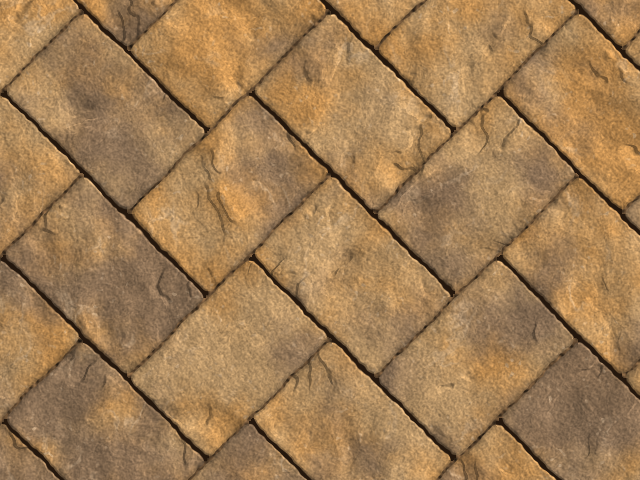
Give the GLSL for this texture, as a Shadertoy shader.

```glsl
// Split-faced stone pavers in a diagonal herringbone bond with narrow joints.
#define PAVER_LONG 0.365
#define PAVER_WIDE 0.242
#define BOND_ORIGIN vec2(0.004, 0.811)
#define JOINT_HALF vec2(0.0024, 0.0038)
#define CORNER_RADIUS 0.015
#define EDGE_WOBBLE 0.0055
#define EDGE_CHIPPING 0.0045
#define RELIEF 0.55
#define GRAIN 0.20
#define LIGHT_DIR vec2(0.29, 0.957)

const vec3 OCHRE  = vec3(0.725, 0.53, 0.305);
const vec3 SAND   = vec3(0.715, 0.575, 0.40);
const vec3 UMBER  = vec3(0.50, 0.405, 0.315);
const vec3 FLECK  = vec3(0.79, 0.68, 0.55);
const vec3 SHADOW = vec3(0.14, 0.09, 0.05);
const vec3 GRIT   = vec3(0.36, 0.27, 0.18);

vec2 hash2(vec2 p) {
    vec3 h = fract(p.xyx * vec3(0.1031, 0.1030, 0.0973));
    h += dot(h, h.yzx + 33.33);
    return fract((h.xx + h.yz) * h.zy);
}

float corner(vec2 cell, vec2 offset) {
    return dot(hash2(cell) * 2.0 - 1.0, offset);
}

// Gradient noise, roughly -0.7 to 0.7.
float noise(vec2 p) {
    vec2 i = floor(p), f = p - i, e = vec2(1, 0);
    vec2 w = f * f * f * (f * (f * 6.0 - 15.0) + 10.0);
    return mix(mix(corner(i, f), corner(i + e.xy, f - e.xy), w.x),
               mix(corner(i + e.yx, f - e.yx), corner(i + e.xx, f - e.xx), w.x), w.y);
}

float fbm(vec2 p) {
    float sum = 0.0, gain = 0.8;
    for (int i = 0; i < 5; i++) {
        sum += gain * noise(p);
        p = mat2(1.6, 1.2, -1.2, 1.6) * p + 7.3;
        gain *= 0.5;
    }
    return sum;
}

struct Paver {
    float dist;   // signed distance to the edge, negative inside
    vec2 local;   // position from the centre, along the bond axes
    vec2 normal;  // outward direction of the closest side
    vec2 seed;
};

// Each lattice cell holds one paver along x and one along y.
Paver nearestPaver(vec2 p) {
    vec2 home = floor(vec2((p.x + p.y) / PAVER_LONG, (p.x - p.y) / PAVER_WIDE) * 0.5);
    Paver best;
    best.dist = 1e3;
    for (int k = 0; k < 18; k++) {
        vec2 cell = home + vec2(k % 3, (k / 3) % 3) - 1.0;
        bool upright = k >= 9;
        vec2 size = vec2(PAVER_LONG, PAVER_WIDE);
        vec2 start = vec2(cell.x * size.x + cell.y * size.y, cell.x * size.x - cell.y * size.y);
        if (upright) {
            start.x += PAVER_LONG;
            size = size.yx;
        }
        vec2 local = p - start - 0.5 * size;
        vec2 q = abs(local) - 0.5 * size + JOINT_HALF + CORNER_RADIUS;
        float d = length(max(q, 0.0)) + min(max(q.x, q.y), 0.0) - CORNER_RADIUS;
        if (d < best.dist) {
            vec2 side = q.y > q.x ? vec2(0, 1) : vec2(1, 0);
            vec2 id = vec2(cell.x * 2.0 + float(upright), cell.y);
            best = Paver(d, local, side * sign(local), hash2(id + 17.0));
        }
    }
    return best;
}

// Height of the cleft face: gentle swells, a few broken ledges and fine pits.
float cleftHeight(vec2 p) {
    vec2 bent = p + 0.03 * vec2(noise(p * 9.0), noise(p * 9.0 + 20.0));
    float swell = noise(bent * vec2(5.0, 8.0)) + 0.3 * noise(bent * vec2(17.0, 24.0) + 3.0);
    float level = swell * 4.0 + 0.35 * noise(p * 45.0);
    float ledge = floor(level) + smoothstep(0.78, 1.0, fract(level));
    float broken = smoothstep(0.05, 0.4, noise(p * 9.0 + 31.0));
    return 0.020 * swell + 0.007 * ledge * broken
         + 0.0013 * noise(p * 75.0) + 0.0008 * noise(p * 160.0);
}

vec3 stoneColor(vec2 p, vec2 seed) {
    vec3 color = mix(OCHRE, SAND, smoothstep(-0.35, 0.35, fbm(p * 6.0 + 11.0) + (seed.y - 0.5) * 0.4));
    float stain = fbm(p * 5.0 + 53.0) * 1.2 + (seed.x - 0.5) * 0.8;
    color = mix(color, UMBER, smoothstep(-0.2, 0.5, stain) * 0.9);

    // Pale wandering veins and scattered flecks.
    float vein = 1.0 - smoothstep(0.0, 0.07, abs(fbm(p * vec2(6.0, 10.0) + 80.0)));
    color = mix(color, FLECK, 0.4 * vein * smoothstep(0.0, 0.4, noise(p * 11.0 + 9.0)));
    float fleck = smoothstep(0.2, 0.45, noise(p * 85.0 + 5.0)) * smoothstep(-0.2, 0.3, noise(p * 12.0));
    color = mix(color, FLECK, fleck * 0.5);
    return color * (1.0 + GRAIN * (noise(p * 130.0) + noise(p * 230.0)) + 0.10 * fbm(p * 24.0));
}

void mainImage(out vec4 fragColor, in vec2 fragCoord) {
    // Bond axes: x runs down-right, y runs up-right.
    vec2 p = fragCoord / iResolution.y - BOND_ORIGIN;
    vec2 bond = vec2(p.x - p.y, p.x + p.y) * 0.70711;
    vec2 wobble = vec2(noise(bond * 14.0), noise(bond * 14.0 + 40.0))
                + 0.5 * vec2(noise(bond * 55.0), noise(bond * 55.0 + 40.0));
    Paver paver = nearestPaver(bond + EDGE_WOBBLE * wobble);

    // Stone face, with its own cleft direction on every paver.
    float angle = 0.8 + (paver.seed.y - 0.5) * 2.4;
    mat2 turn = mat2(cos(angle), sin(angle), -sin(angle), cos(angle));
    vec2 face = turn * paver.local + paver.seed * 40.0;
    float reach = 0.0025;
    float slope = (cleftHeight(face) - cleftHeight(face + turn * LIGHT_DIR * reach)) / reach;
    vec3 color = stoneColor(face, paver.seed) * (1.0 + clamp(slope * RELIEF, -0.36, 0.2));

    // Chipped border with a lit or shaded rim.
    float edge = paver.dist + EDGE_CHIPPING * (0.6 * noise(face * 28.0) + 0.6 * noise(face * 80.0));
    color *= 1.0 - 0.12 * smoothstep(-0.016, 0.0, edge + 0.01 * noise(face * 30.0));
    float rim = smoothstep(-0.006, -0.002, edge);
    color *= 1.0 + rim * (0.3 * paver.normal.y - 0.1 * abs(paver.normal.x));

    // Joints: deep shadow along x, gritty fill along y.
    vec3 grit = GRIT * (1.0 + 1.3 * noise(bond * 100.0));
    vec3 joint = mix(grit, SHADOW, abs(paver.normal.y));
    float soft = max(0.0013, 0.8 / iResolution.y);
    color = mix(color, joint, smoothstep(-soft, soft, edge));
    fragColor = vec4(clamp(color, 0.0, 1.0), 1.0);
}
```
